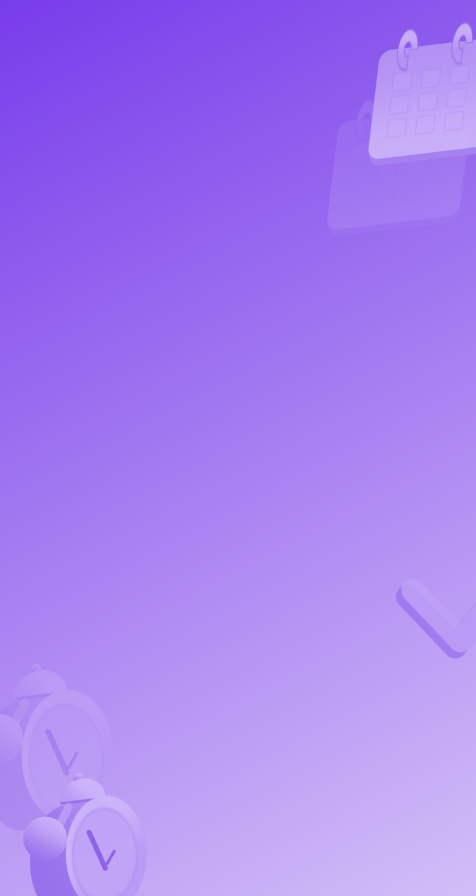
This background is drawn by a Shadertoy shader. Its source:

```glsl
const vec3 VIOLET = vec3(0.47, 0.235, 0.92);
const vec3 LILAC = vec3(0.825, 0.745, 0.97);
const vec3 SHADE = vec3(0.57, 0.41, 0.92);
const vec3 PLASTIC = vec3(0.72, 0.60, 0.96);
const vec3 HIGHLIGHT = vec3(0.81, 0.72, 0.98);

float boxDistance(vec2 p, vec2 halfSize, float radius) {
    vec2 q = abs(p) - halfSize + radius;
    return length(max(q, 0.0)) + min(max(q.x, q.y), 0.0) - radius;
}

float segmentDistance(vec2 p, vec2 a, vec2 b) {
    vec2 pa = p - a, ba = b - a;
    return length(pa - ba * clamp(dot(pa, ba) / dot(ba, ba), 0.0, 1.0));
}

float ellipseDistance(vec2 p, vec2 radii) {
    return (length(p / radii) - 1.0) * min(radii.x, radii.y);
}

float coverage(float d, float blur) {
    return 1.0 - smoothstep(-blur, blur, d);
}

vec3 paint(vec3 base, vec3 color, float d, float blur) {
    return mix(base, color, coverage(d, blur));
}

// Slanted calendar page with a thick lower edge, day cells and rings
vec3 calendar(vec3 base, vec2 p, float blur) {
    vec2 q = vec2(p.x, p.y - 0.12 * p.x);
    q.x -= 0.12 * q.y;
    vec2 size = vec2(7.4, 6.0);
    float page = boxDistance(q, size, 1.3);
    vec3 paper = mix(HIGHLIGHT, PLASTIC, smoothstep(-6.0, 6.0, q.y));
    vec3 c = paint(base, mix(SHADE, PLASTIC, 0.55), boxDistance(q + vec2(-0.2, 0.75), size, 1.3), blur);
    c = paint(c, paper, page, blur);

    vec2 pitch = vec2(3.2, 2.55);
    vec2 grid = q - vec2(-1.3, -0.25);
    vec2 cell = grid - pitch * clamp(round(grid / pitch), -1.0, 1.0);
    float day = boxDistance(cell, vec2(1.0, 0.95), 0.2);
    c = mix(c, SHADE, 0.22 * coverage(abs(day) - 0.06, blur + 0.08));
    c = mix(c, HIGHLIGHT, 0.2 * coverage(day, blur));

    for (int i = 0; i < 2; i++) {
        vec2 r = q - vec2(-4.3 + 6.1 * float(i), 5.8);
        float ring = abs(ellipseDistance(r, vec2(0.75, 1.5))) - 0.32;
        ring = max(ring, min(r.x - 0.1, -r.y));
        c = paint(c, mix(c, SHADE, 0.6), ring - 0.12, blur);
        c = paint(c, mix(PLASTIC, HIGHLIGHT, smoothstep(-1.0, 1.5, r.y)), ring, blur);
    }
    return c;
}

// Shaded sphere lit from the upper right
vec3 ball(vec3 base, vec2 p, float radius, float blur) {
    float light = smoothstep(-1.3, 1.2, dot(p, vec2(0.45, 0.9)) / radius);
    return paint(base, mix(SHADE, HIGHLIGHT, light), length(p) - radius, blur);
}

// Alarm clock turned to the right: bells, deep case, dial and hands
vec3 alarmClock(vec3 base, vec2 p, float blur) {
    vec2 radii = vec2(4.5, 6.5);
    vec3 c = base;
    float deep = segmentDistance(p / radii, vec2(-4.0, -1.0) / radii, vec2(0.0));
    vec3 side = mix(SHADE, PLASTIC, smoothstep(-8.0, 5.0, p.x + 0.5 * p.y));
    c = paint(c, side, (deep - 1.0) * radii.x, blur);

    vec2 bell = p - vec2(-2.7, 6.0);
    bell.y -= 0.12 * bell.x;
    c = ball(c, bell - vec2(-0.4, 2.5), 0.55, blur);
    float dome = max(ellipseDistance(bell, vec2(2.6, 2.4)), -bell.y);
    c = paint(c, mix(PLASTIC, HIGHLIGHT, smoothstep(-2.0, 2.5, bell.x + bell.y)), dome, blur);
    c = paint(c, SHADE, segmentDistance(bell, vec2(-2.3, -0.1), vec2(2.3, -0.1)) - 0.14, blur);
    c = paint(c, PLASTIC, segmentDistance(p, vec2(-5.2, 3.2), vec2(-4.2, 5.2)) - 0.45, blur);
    c = ball(c, p - vec2(-6.8, 1.7), 2.45, blur);

    vec3 rim = mix(PLASTIC, HIGHLIGHT, smoothstep(-5.0, 4.0, p.y - p.x));
    c = paint(c, rim, ellipseDistance(p, radii), blur);
    float dial = ellipseDistance(p + vec2(0.2, 0.1), radii * 0.8);
    c = paint(c, mix(PLASTIC, HIGHLIGHT, 0.35), dial, blur);
    c = mix(c, SHADE, 0.3 * coverage(abs(dial) - 0.08, blur + 0.2));

    vec2 joint = vec2(-0.1, -1.6);
    float hands = min(segmentDistance(p, joint, vec2(-1.9, 2.4)) - 0.28,
                      segmentDistance(p, joint + vec2(0.2, 0.5), vec2(0.9, 0.3)) - 0.16);
    return paint(c, mix(SHADE, VIOLET, 0.4), hands, blur);
}

// Rounded tick with a darker side below it
float tickDistance(vec2 p) {
    vec2 corner = vec2(51.4, 28.5);
    return min(segmentDistance(p, vec2(46.1, 34.1), corner),
               segmentDistance(p, corner, vec2(56.0, 34.2))) - 1.3;
}

void mainImage(out vec4 fragColor, in vec2 fragCoord) {
    vec2 uv = fragCoord / iResolution.xy;
    vec2 p = 100.0 * fragCoord / iResolution.y; // percent of canvas height
    float blur = 75.0 / iResolution.y;

    // Diagonal backdrop
    vec3 color = mix(VIOLET, LILAC, 0.22 * uv.x + 0.78 * (1.0 - uv.y));

    // Faint calendar behind the bright one
    color = mix(color, calendar(color, p - vec2(44.5, 81.2), blur), 0.2);
    color = mix(color, calendar(color, p - vec2(49.1, 89.1), blur), 0.88);

    // Tick
    color = mix(color, SHADE, 0.65 * coverage(tickDistance(p + vec2(0.6, 0.7)), blur));
    color = mix(color, mix(PLASTIC, HIGHLIGHT, 0.25), 0.85 * coverage(tickDistance(p), blur));

    // Faint clock, cut off at its foot, behind the bright one
    float scale = 1.14;
    vec3 ghost = alarmClock(color, (p - vec2(7.55, 15.6)) / scale, blur / scale);
    color = mix(color, ghost, 0.32 * coverage(7.3 - p.y, blur));
    color = mix(color, alarmClock(color, p - vec2(11.85, 4.7), blur), 0.85);

    fragColor = vec4(color, 1.0);
}
```
